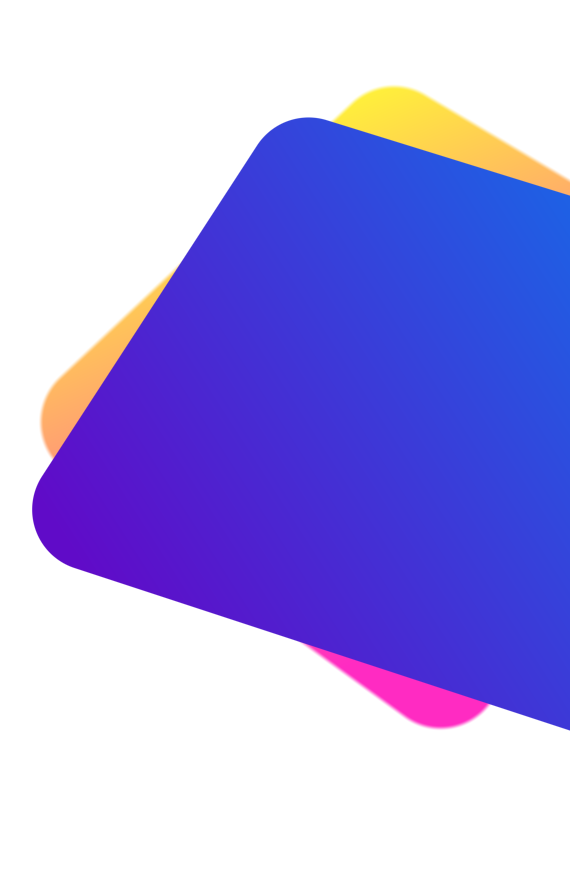
A WebGL 2 fragment shader for this background:

```glsl
#version 300 es
precision highp float;
// Two overlapping rounded quadrilaterals on white, running off the right side.
// Each is a polygon distance field inflated by a corner radius and filled with
// a linear gradient: a soft warm panel behind a crisp violet-blue one.

uniform vec2 u_resolution;
out vec4 fragColor;

const vec3 WHITE   = vec3(1.0);
const vec3 YELLOW  = vec3(1.0, 0.94, 0.23);
const vec3 MAGENTA = vec3(1.0, 0.17, 0.76);
const vec3 VIOLET  = vec3(0.375, 0.045, 0.785);
const vec3 AZURE   = vec3(0.12, 0.375, 0.895);

// Signed distance to a quadrilateral whose corners are rounded outwards.
float roundedQuad(vec2 p, vec2 corners[4], float radius) {
  float nearest = 1e6;
  float side = 1.0;
  for (int i = 0; i < 4; i++) {
    vec2 a = corners[i];
    vec2 b = corners[(i + 1) % 4];
    vec2 edge = b - a;
    vec2 w = p - a;
    vec2 offset = w - edge * clamp(dot(w, edge) / dot(edge, edge), 0.0, 1.0);
    nearest = min(nearest, dot(offset, offset));
    // Flip the sign at each edge crossed by a horizontal ray.
    bool above = p.y >= a.y;
    bool below = p.y < b.y;
    bool left = edge.x * w.y > edge.y * w.x;
    if ((above && below && left) || (!above && !below && !left)) side = -side;
  }
  return side * sqrt(nearest) - radius;
}

// Linear blend of two colours along the line from start to end.
vec3 linearGradient(vec2 p, vec2 start, vec2 end, vec3 from, vec3 to) {
  vec2 axis = end - start;
  return mix(from, to, clamp(dot(p - start, axis) / dot(axis, axis), 0.0, 1.0));
}

// Coverage of a shape with an edge of the given half width.
float coverage(float distance, float halfWidth) {
  return 1.0 - smoothstep(-halfWidth, halfWidth, distance);
}

void main() {
  // One unit is the canvas height.
  vec2 p = gl_FragCoord.xy / u_resolution.y;
  float pixel = 1.0 / u_resolution.y;

  // Centres of the corner arcs, counter-clockwise from the top.
  vec2 warmCorners[4] = vec2[4](vec2(0.4397, 0.8356), vec2(0.1135, 0.5290),
                                vec2(0.4918, 0.2551), vec2(0.7528, 0.6504));
  vec2 coolCorners[4] = vec2[4](vec2(0.3444, 0.8004), vec2(0.1044, 0.4312),
                                vec2(0.7567, 0.2172), vec2(0.8663, 0.6386));

  vec3 color = WHITE;

  // Back panel, slightly blurred.
  vec3 warm = linearGradient(p, vec2(0.4305, 0.9061), vec2(0.657, 0.372), YELLOW, MAGENTA);
  float warmDistance = roundedQuad(p, warmCorners, 0.0678);
  color = mix(color, warm, coverage(warmDistance, max(0.0032, pixel)));

  // Front panel, sharp.
  vec3 cool = linearGradient(p, vec2(0.0783, 0.3947), vec2(0.6427, 0.7573), VIOLET, AZURE);
  float coolDistance = roundedQuad(p, coolCorners, 0.0685);
  color = mix(color, cool, coverage(coolDistance, 0.75 * pixel));

  fragColor = vec4(color, 1.0);
}
```
